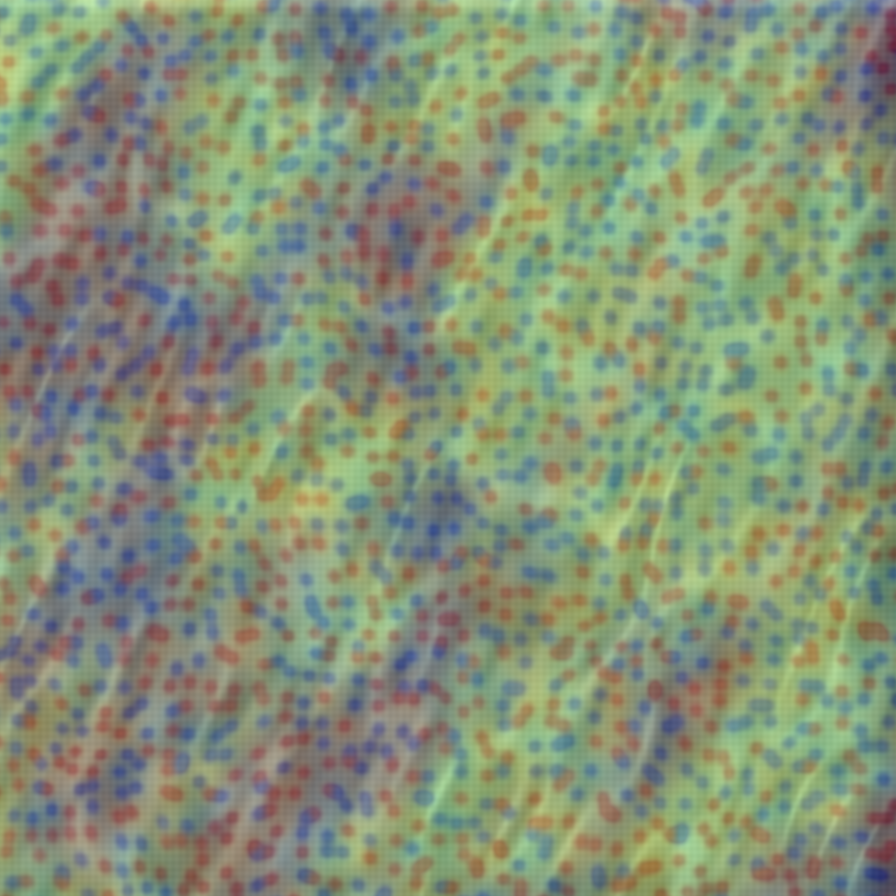
Reproduce this pattern procedurally as a WebGL 2 fragment shader.

```glsl
#version 300 es
precision highp float;
// Soft mottled field: about 40 by 40 jittered red and blue spots on green,
// crossed by pale slanted streaks and broad dark patches. Spots are summed
// gaussians on a grid; streaks and patches are value noise on rotated axes.
uniform vec2 u_resolution;
out vec4 fragColor;

// Integer hash of a grid cell, giving two values in 0..1
vec2 hash2(vec2 cell) {
    uvec2 q = uvec2(ivec2(cell) + 4096) * uvec2(1597u, 3812u);
    uint n = (q.x ^ (q.y << 7)) * 747796u + 2891u;
    n = (n ^ (n >> 15)) * 277803u;
    n ^= n >> 13;
    n = n * 91813u + 1337u;
    n ^= n >> 16;
    return vec2(n & 65535u, n >> 16) / 65535.0;
}

float valueNoise(vec2 p) {
    vec2 i = floor(p), f = fract(p);
    f = f * f * (3.0 - 2.0 * f);
    float low = mix(hash2(i).x, hash2(i + vec2(1, 0)).x, f.x);
    float high = mix(hash2(i + vec2(0, 1)).x, hash2(i + vec2(1, 1)).x, f.x);
    return mix(low, high, f.y);
}

// Axes turned so that y runs up and to the right at the given angle
vec2 slanted(vec2 p, float angle) {
    vec2 along = vec2(cos(angle), sin(angle));
    return vec2(dot(p, vec2(along.y, -along.x)), dot(p, along));
}

// x: spot density, y: signed tint, red above zero and blue below
vec2 spots(vec2 p) {
    vec2 base = floor(p), total = vec2(0.0);
    for (int y = -1; y <= 1; y++) {
        for (int x = -1; x <= 1; x++) {
            vec2 cell = base + vec2(x, y);
            vec2 jitter = hash2(cell);
            vec2 d = p - cell - 0.15 - 0.7 * jitter;
            float tint = hash2(cell + 211.0).y < 0.5 ? -1.0 : 1.0;
            float weight = exp(-7.5 * dot(d, d));
            total += weight * vec2(1.0, tint);
        }
    }
    return total;
}

void main() {
    vec2 uv = gl_FragCoord.xy / u_resolution;

    // Gentle waver keeps the streaks from running ruler straight
    vec2 waver = vec2(valueNoise(uv * 9.0), valueNoise(uv * 9.0 + 37.0)) - 0.5;
    vec2 p = uv + 0.018 * waver;

    // Broad patches, longer along the slant
    vec2 broad = slanted(p, 0.98);
    float patches = 0.62 * valueNoise(broad * vec2(8.0, 3.6) + 5.0)
                  + 0.38 * valueNoise(broad * vec2(17.0, 8.0) + 71.0);
    float shade = smoothstep(0.38, 0.78, patches);

    // Narrow pale ridges where the noise crosses its middle value
    vec2 fine = slanted(p, 1.17);
    float wave = valueNoise(fine * vec2(26.0, 7.0) + 19.0);
    float ridge = exp(-pow((wave - 0.5) * 8.0, 2.0));
    float thread = valueNoise(fine * vec2(62.0, 20.0) + 53.0);

    // Dots that darken and tint the ground
    vec2 dots = spots(p * 40.0);
    float density = smoothstep(0.1, 1.0, dots.x);
    float hueDrift = valueNoise(uv * 22.0 + 91.0) - 0.5;

    vec3 ground = mix(vec3(0.56, 0.68, 0.45), vec3(0.47, 0.46, 0.45), shade);
    vec3 color = ground + hueDrift * vec3(0.13, 0.0, -0.10);
    color -= density * mix(vec3(0.06, 0.15, 0.03), vec3(0.06, 0.13, 0.02), shade);
    color += clamp(dots.y, -1.0, 1.0) * vec3(0.10, -0.015, -0.10);
    color += ridge * (1.0 - 0.5 * density) * vec3(0.08, 0.10, 0.08);
    color += (thread - 0.5) * vec3(0.12, 0.13, 0.11);

    // Faint woven grain
    vec2 weave = sin(uv * 6.2832 * 128.0);
    color += 0.008 * (weave.x + weave.y);

    // Dusky right and lower edges, pale upper edge
    float dusk = smoothstep(0.93, 1.0, uv.x) + 0.5 * smoothstep(0.05, 0.0, uv.y);
    color -= dusk * vec3(0.11, 0.14, 0.05);
    color += 0.10 * smoothstep(0.982, 1.0, uv.y);

    fragColor = vec4(clamp(color, 0.0, 1.0), 1.0);
}
```
